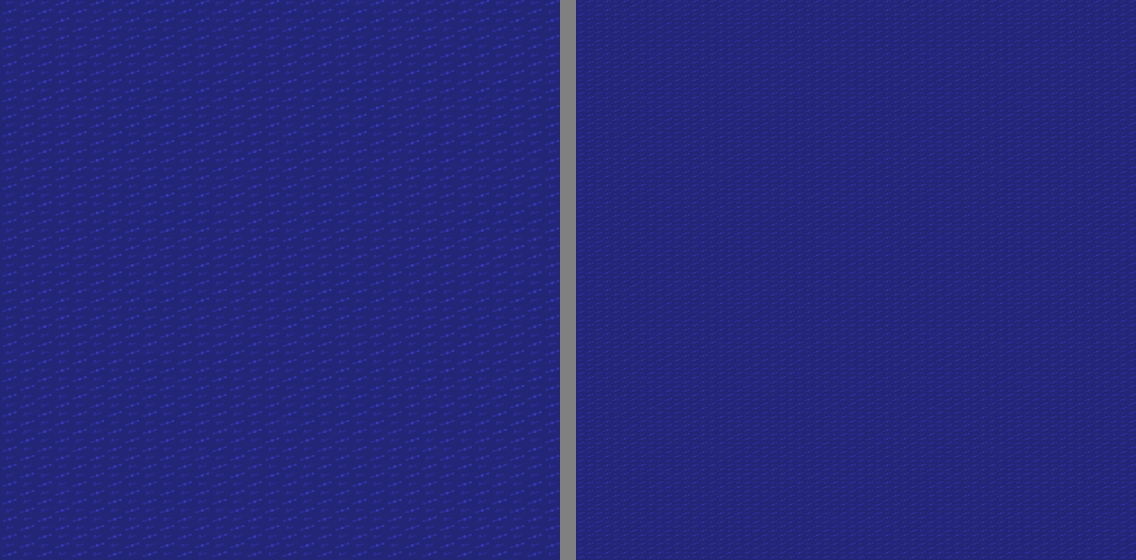
Left, the tile; right, the same tile 2 across and 2 down.
This texture is drawn by a Shadertoy shader. Its source:

```glsl
// Deep blue twill cloth: a fine grid of short slanted dashes, alternately bright and faint.

const vec2 REPEATS = vec2(32.0, 64.0);   // dashes across and down; keep both even
const float GRAIN = 512.0;               // fine units across the canvas
const vec2 PHASE = vec2(-0.9, -1.3);     // offset of the weave, in fine units
const vec3 CLOTH = vec3(0.138, 0.146, 0.468);
const vec3 STREAK = vec3(0.161, 0.164, 0.543);
const vec3 SOFT_FLECK = vec3(0.182, 0.193, 0.620);
const vec3 BRIGHT_FLECK = vec3(0.210, 0.230, 0.715);

// Shape sizes, in fine units measured from the cell centre
const vec2 LONG_DASH = vec2(6.0, 2.0);
const vec2 SHORT_DASH = vec2(3.2, 1.2);
const float DASH_RADIUS = 0.85;
const vec2 MAIN_FLECK = vec2(0.0, 0.0);
const vec2 SIDE_FLECK = vec2(5.2, 1.7);
const vec2 TAIL_FLECK = vec2(-5.0, -1.5);
const vec2 FAINT_FLECK = vec2(-2.0, 0.6);
const float MAIN_RADIUS = 1.35;
const float SIDE_RADIUS = 1.0;
const float TAIL_RADIUS = 1.0;
const float WEAR = 0.25;                 // variation between dashes
const float CLOTH_SHADE = 0.025;         // variation of the ground

float hash(vec2 p) {
    vec3 q = fract(vec3(p.xyx) * 0.1031);
    q += dot(q, q.yzx + 33.33);
    return fract((q.x + q.y) * q.z);
}

// Value noise that wraps after a whole number of lattice cells
float wrapNoise(vec2 p, vec2 period) {
    vec2 i = floor(p);
    vec2 f = fract(p);
    f = f * f * (3.0 - 2.0 * f);
    vec2 a = mod(i, period);
    vec2 b = mod(i + 1.0, period);
    return mix(mix(hash(a), hash(vec2(b.x, a.y)), f.x),
               mix(hash(vec2(a.x, b.y)), hash(b), f.x), f.y);
}

float capsule(vec2 p, vec2 end, float radius) {
    float t = clamp(dot(p, end) / dot(end, end), -1.0, 1.0);
    return length(p - end * t) - radius;
}

float coverage(float dist, float pixel) {
    return smoothstep(0.5 * pixel, -0.5 * pixel, dist);
}

float dot2d(vec2 p, vec2 center, float radius, float pixel) {
    return coverage(length(p - center) - radius, pixel);
}

void mainImage(out vec4 fragColor, in vec2 fragCoord) {
    vec2 uv = fragCoord / iResolution.xy;
    float pixel = GRAIN / min(iResolution.x, iResolution.y);

    // Checkered grid: bright and faint dashes take turns
    vec2 grid = (uv + PHASE / GRAIN) * REPEATS;
    vec2 id = mod(floor(grid), REPEATS);
    vec2 p = (fract(grid) - 0.5) * GRAIN / REPEATS;
    float faint = mod(id.x + id.y, 2.0);
    float bright = 1.0 - faint;

    // Uneven ground and per-dash strength
    float shade = wrapNoise(uv * REPEATS, REPEATS) - 0.5;
    vec3 color = CLOTH * (1.0 + CLOTH_SHADE * shade);
    float strength = 1.0 - WEAR * hash(id + 7.0);
    float sideStrength = 1.0 - 2.0 * WEAR * hash(id + 91.0);

    // Slanted dash
    vec2 dashEnd = mix(LONG_DASH, SHORT_DASH, faint);
    float dash = coverage(capsule(p, dashEnd, DASH_RADIUS), pixel);
    color = mix(color, STREAK, dash);

    // Flecks of light on the dash
    float weak = dot2d(p, FAINT_FLECK, TAIL_RADIUS, pixel) * faint;
    float tail = dot2d(p, TAIL_FLECK, TAIL_RADIUS, pixel) * bright;
    float side = dot2d(p, SIDE_FLECK, SIDE_RADIUS, pixel) * bright;
    float center = dot2d(p, MAIN_FLECK, MAIN_RADIUS, pixel) * bright;
    color = mix(color, SOFT_FLECK, max(weak, tail) * strength);
    color = mix(color, BRIGHT_FLECK, side * sideStrength);
    color = mix(color, BRIGHT_FLECK, center * strength);

    fragColor = vec4(color, 1.0);
}
```
